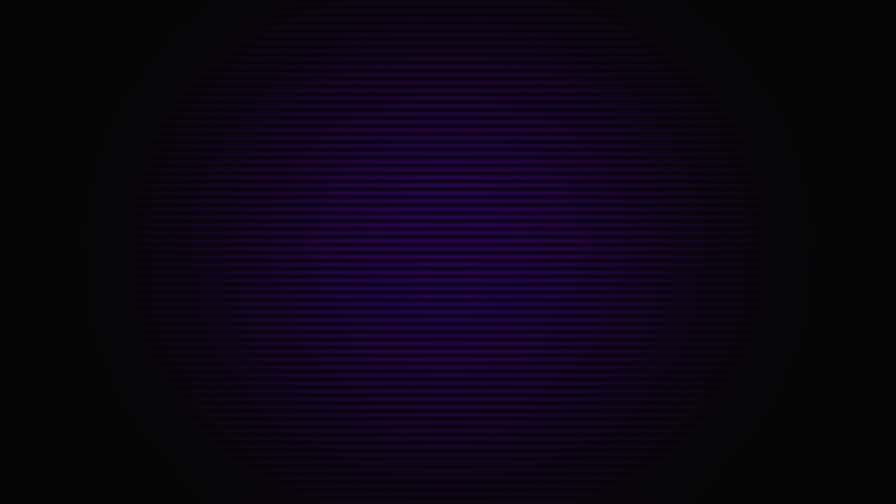
Give the GLSL for this background, as a Shadertoy shader.

```glsl
// A dim violet glow on a near-black screen, crossed by fine scanlines.
// A radial falloff sets the light, a sine wave cuts it into rows,
// and slow row noise drifts the tint between indigo and magenta.

float hash(float n) {
    return fract(sin(n * 127.1) * 43758.5453);
}

float rowNoise(float y) {
    float cell = floor(y);
    return mix(hash(cell), hash(cell + 1.0), smoothstep(0.0, 1.0, fract(y)));
}

void mainImage(out vec4 fragColor, in vec2 fragCoord) {
    vec2 uv = fragCoord / iResolution.xy;
    vec2 p = (uv - 0.5) * vec2(iResolution.x / iResolution.y, 1.0);

    // Soft glow, slightly wider than tall
    float radius = length(p * vec2(0.91, 1.0));
    float glow = smoothstep(0.72, 0.02, radius);

    // About 64 scanlines over the height
    float wave = 0.5 + 0.5 * sin(uv.y * 400.0);
    float scan = mix(0.13, 1.0, wave);

    // Indigo core, warmer toward the flanks and on some rows
    float warmth = 0.55 * rowNoise(uv.y * 24.0) + 0.45 * smoothstep(0.1, 0.5, radius);
    vec3 violet = mix(vec3(0.115, -0.008, 0.30), vec3(0.165, -0.012, 0.27), warmth);

    // Dark screen with a faint violet cast near the glow
    vec3 screen = vec3(0.021, 0.020, 0.023) + vec3(0.004, 0.0, 0.012) * glow;
    vec3 color = screen + violet * glow * scan;

    fragColor = vec4(clamp(color, 0.0, 1.0), 1.0);
}
```
